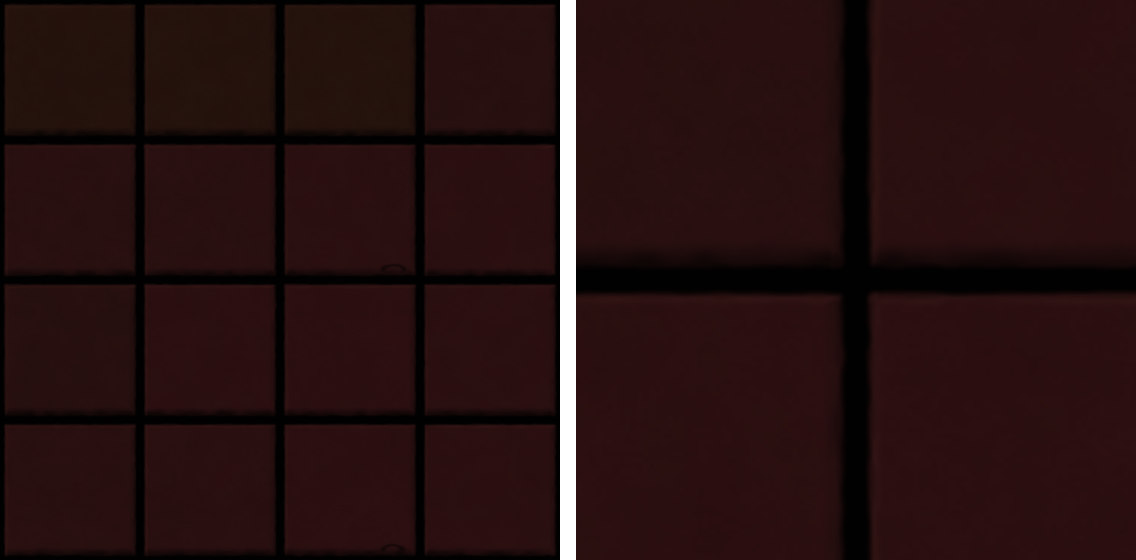
Left, the full canvas; right, a detail of the centre.
A three.js fragment shader for this texture:

```glsl
// A four by four wall of dark oxblood tiles set in nearly black grout.
// Each cell is a rounded box with a hashed tint, a faint lit rim on the top
// and left, a worn shaded lip on the right and bottom, and soft glaze noise.

#define REPEATS 4.0
#define HALF_TILE 0.469
#define CORNER 0.012
#define EDGE_SOFTNESS 0.011
#define EDGE_WOBBLE 0.008
#define RIM_LIGHT 0.65
#define LIP_SHADE 0.55
#define GLAZE_VARIATION 0.10
#define GROUT_COLOR vec3(0.006, 0.002, 0.002)
#define BROWN_COLOR vec3(0.141, 0.070, 0.048)
#define MAROON_COLOR vec3(0.149, 0.061, 0.058)
#define RED_COLOR vec3(0.174, 0.059, 0.066)

varying vec2 vUv;

float hash(vec2 p) {
  vec3 q = fract(vec3(p.xyx) * 0.1031);
  q += dot(q, q.yzx + 33.33);
  return fract((q.x + q.y) * q.z);
}

float noise(vec2 p) {
  vec2 i = floor(p);
  vec2 f = fract(p);
  f = f * f * (3.0 - 2.0 * f);
  return mix(mix(hash(i), hash(i + vec2(1.0, 0.0)), f.x),
             mix(hash(i + vec2(0.0, 1.0)), hash(i + 1.0), f.x), f.y);
}

float roundedBox(vec2 p, float halfSize, float radius) {
  vec2 d = abs(p) - halfSize + radius;
  return length(max(d, 0.0)) + min(max(d.x, d.y), 0.0) - radius;
}

// Soft line of a given width centred on zero
float line(float d, float width) {
  return exp(-d * d / (width * width));
}

// Brown tiles fill the top row but its last; the rest range from maroon to red
vec3 tileColor(vec2 id) {
  float topRow = step(REPEATS - 1.5, id.y);
  float brown = topRow * step(id.x, REPEATS - 1.5);
  float redness = 0.75 - 0.22 * abs(id.x - 2.2) + 0.45 * (hash(id + 7.0) - 0.4);
  redness = clamp(redness - 0.5 * topRow, 0.0, 1.0);
  return mix(mix(MAROON_COLOR, RED_COLOR, redness), BROWN_COLOR, brown);
}

void main() {
  vec2 grid = vUv * REPEATS;
  vec2 id = min(floor(grid), REPEATS - 1.0);
  vec2 p = grid - id - 0.5;

  // Uneven tile outline
  float wobble = (noise(grid * 22.0) - 0.5) * EDGE_WOBBLE;
  float box = roundedBox(p, HALF_TILE, CORNER) + wobble;
  float tile = 1.0 - smoothstep(-EDGE_SOFTNESS, EDGE_SOFTNESS, box);

  // Cloudy glaze with fine grain
  float clouds = noise(grid * 5.0 + 11.0) * 0.6 + noise(grid * 17.0) * 0.4;
  float grain = noise(grid * 70.0) - 0.5;
  vec3 color = tileColor(id);
  color *= 1.0 + GLAZE_VARIATION * (clouds - 0.5) + 0.05 * grain;
  color.g += 0.006 * (noise(grid * 9.0 + 31.0) - 0.5);

  // Distances inward from the lower left and upper right sides
  vec2 low = p + HALF_TILE + wobble;
  vec2 high = HALF_TILE - p + wobble;

  // Shaded lips, broken up by wear
  float wear = noise(grid * vec2(14.0, 18.0) + 53.0);
  float lip = 0.6 * (1.0 - smoothstep(0.0, 0.055, high.x));
  lip = max(lip, 1.0 - smoothstep(0.0, 0.07, low.y));
  lip = max(lip, 0.45 * (1.0 - smoothstep(0.0, 0.03, min(low.x, high.y))));
  color *= 1.0 - LIP_SHADE * lip * (0.65 + 0.7 * wear);

  // Brownish rim catching light
  float rim = max(line(low.x - 0.014, 0.011), line(high.y - 0.014, 0.011));
  rim = max(rim, 0.4 * line(high.x - 0.022, 0.008));
  rim *= 0.45 + 0.55 * noise(grid * 12.0 + 83.0);
  color += RIM_LIGHT * rim * vec3(0.070, 0.042, 0.030);

  // Curved chips on the lower edge of alternate tiles in one column
  float chipped = step(abs(id.x - 2.0), 0.5) * step(mod(id.y, 2.0), 0.5);
  vec2 chip = (p - vec2(0.31, -0.43)) / vec2(0.09, 0.045);
  float arc = line(length(chip) - 0.8 + 0.3 * (wear - 0.5), 0.22);
  color *= 1.0 - 0.5 * chipped * arc * smoothstep(-0.5, 0.2, chip.y);

  gl_FragColor = vec4(mix(GROUT_COLOR, color, tile), 1.0);
}
```
